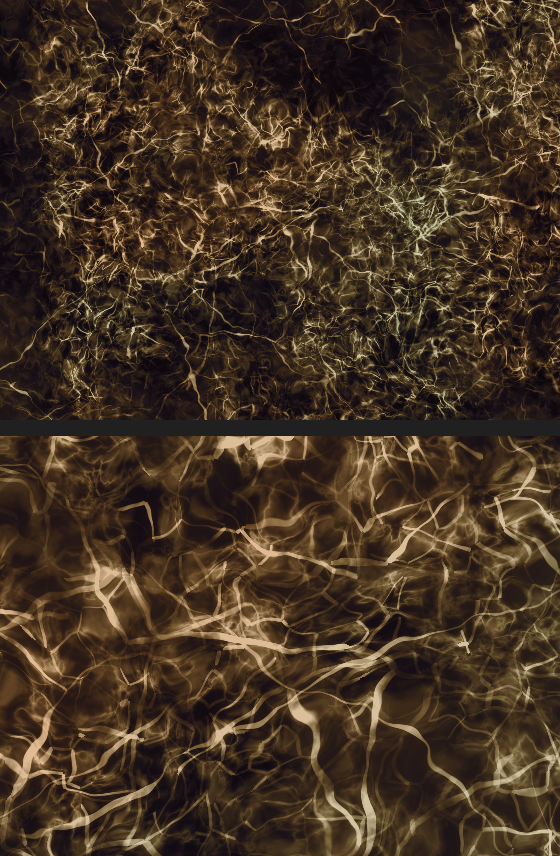
Top: the whole. Bottom: its middle third, enlarged.
A WebGL 2 fragment shader for this texture:

```glsl
#version 300 es
precision highp float;
// Dark polished marble: black-brown ground crossed by a mesh of golden veins.
// Warped Voronoi edges make the crack network, ridged noise makes the lace,
// and a loop of tapered lines adds the long pale veins.
uniform vec2 u_resolution;
out vec4 outColor;

float hash(vec2 p) {
  return fract(sin(dot(p, vec2(127.1, 311.7))) * 43758.55);
}

float noise(vec2 p) {
  vec2 i = floor(p), f = fract(p);
  f = f * f * (3.0 - 2.0 * f);
  return mix(mix(hash(i), hash(i + vec2(1, 0)), f.x),
             mix(hash(i + vec2(0, 1)), hash(i + vec2(1, 1)), f.x), f.y);
}

float fbm(vec2 p) {
  float sum = 0.0, amp = 0.5;
  for (int i = 0; i < 5; i++) {
    sum += amp * noise(p);
    p = mat2(1.6, 1.2, -1.2, 1.6) * p + 7.3;
    amp *= 0.5;
  }
  return sum;
}

// Antialiased stroke of half-width w at distance d
float stroke(float d, float w) {
  float px = 0.6 / u_resolution.y;
  return 1.0 - smoothstep(max(w - px, 0.0), w + px, d);
}

// Voronoi edges; every edge gets its own strength and width
float cracks(vec2 p, float scale, float width) {
  vec2 cell = floor(p * scale), f = fract(p * scale);
  vec2 near = vec2(8), next = vec2(8), nearId = vec2(0), nextId = vec2(0);
  for (int y = -1; y <= 1; y++) {
    for (int x = -1; x <= 1; x++) {
      vec2 o = vec2(x, y), id = cell + o;
      vec2 r = o + vec2(hash(id), hash(id + 37.7)) - f;
      if (dot(r, r) < dot(near, near)) {
        next = near; nextId = nearId;
        near = r; nearId = id;
      } else if (dot(r, r) < dot(next, next)) {
        next = r; nextId = id;
      }
    }
  }
  float d = dot(0.5 * (near + next), normalize(next - near)) / scale;
  float strength = hash(nearId + nextId + scale);
  width *= (0.3 + strength) * (0.3 + 1.3 * noise(p * 31.0));
  return strength * (0.3 + 0.7 * strength) * (stroke(d, width) + 0.13 * exp(-d * 180.0));
}

// Long tapered veins: steep falling ones and some shallow rising ones
float longVeins(vec2 p) {
  float sum = 0.0;
  for (int i = 0; i < 20; i++) {
    float k = float(i), h = hash(vec2(k, 5.1));
    vec2 centre = vec2(1.33 * fract(k * 0.618 + 0.1), hash(vec2(k, 2.3)));
    float angle = i % 3 == 0 ? 0.1 + 0.6 * h : -1.35 + 0.7 * h;
    vec2 dir = vec2(cos(angle), sin(angle)), r = p - centre;
    float along = dot(r, dir);
    float bend = 0.03 * (noise(vec2(along * 11.0, k * 9.0)) - 0.5);
    float across = abs(dot(r, vec2(-dir.y, dir.x)) + bend);
    float len = 0.14 + 0.26 * hash(vec2(k, 8.9));
    float taper = 1.0 - smoothstep(0.3 * len, len, abs(along));
    float swell = noise(vec2(along * 34.0, k * 5.0));
    float width = 0.0018 * taper * (0.35 + 2.0 * swell * swell * swell);
    sum += taper * (0.3 + 0.7 * swell) * (stroke(across, width) + 0.12 * exp(-across * 120.0));
  }
  return sum;
}

// Moves the colour on to the next stop as the tone rises
vec3 ramp(vec3 from, vec3 to, float lo, float hi, float tone) {
  return mix(from, to, clamp((tone - lo) / (hi - lo), 0.0, 1.0));
}

void main() {
  vec2 p = gl_FragCoord.xy / u_resolution.y;
  vec2 q = p + 0.09 * (vec2(fbm(p * 6.0), fbm(p * 6.0 + 17.3)) - 0.48);
  q += 0.01 * (vec2(noise(p * 47.0), noise(p * 47.0 + 5.3)) - 0.5);

  // Regions of dense veining, with an upright band on the left
  float band = (q.x - 0.2 - 0.05 * sin(q.y * 5.0)) / 0.07;
  float cluster = smoothstep(0.34, 0.66, fbm(q * 5.0 + 4.0));
  cluster = min(cluster + 0.4 * exp(-band * band) + 0.15 * (1.0 - p.y), 1.0);

  // Cloudy ground with crumbly grain
  float tone = 0.03 + 0.1 * smoothstep(0.3, 0.75, fbm(q * 8.0 + 2.0));
  tone += 0.17 * smoothstep(0.36, 0.8, fbm(q * 62.0)) * (0.4 + cluster);

  // Crack network from coarse to fine, broken up along its length
  float broken = 0.25 + smoothstep(0.25, 0.75, fbm(p * 38.0 + 8.0)) * 1.3;
  float net = 0.5 * cracks(q, 4.0, 0.0022);
  net += 0.5 * cracks(q + 3.1, 9.0, 0.0018) * (0.4 + 0.7 * cluster);
  net += 0.46 * cracks(q + 6.7, 19.0, 0.0014) * (0.25 + 0.9 * cluster);
  net += 0.42 * cracks(q + 9.2, 38.0, 0.0012) * cluster;
  tone += net * broken;

  // Curled lace at two sizes, then long veins
  float lace = exp(-abs(fbm(q * 22.0) - 0.48) * 42.0);
  lace += 0.9 * exp(-abs(fbm(q * 44.0 + 6.1) - 0.5) * 26.0);
  tone += 0.26 * lace * cluster * broken;
  tone += 0.5 * longVeins(q);

  // Tone to colour, then slight red and green tints
  vec3 color = ramp(vec3(0.05, 0.03, 0.05), vec3(0.09, 0.06, 0.085), 0.04, 0.09, tone);
  color = ramp(color, vec3(0.16, 0.11, 0.09), 0.09, 0.16, tone);
  color = ramp(color, vec3(0.24, 0.17, 0.10), 0.16, 0.24, tone);
  color = ramp(color, vec3(0.34, 0.25, 0.14), 0.24, 0.34, tone);
  color = ramp(color, vec3(0.47, 0.38, 0.22), 0.34, 0.47, tone);
  color = ramp(color, vec3(0.65, 0.57, 0.43), 0.47, 0.65, tone);
  color = ramp(color, vec3(0.84, 0.76, 0.62), 0.65, 0.95, tone);
  color *= 1.0 + (fbm(p * 4.0 + 31.0) - 0.48) * vec3(0.2, -0.15, -0.3);
  outColor = vec4(color, 1.0);
}
```
